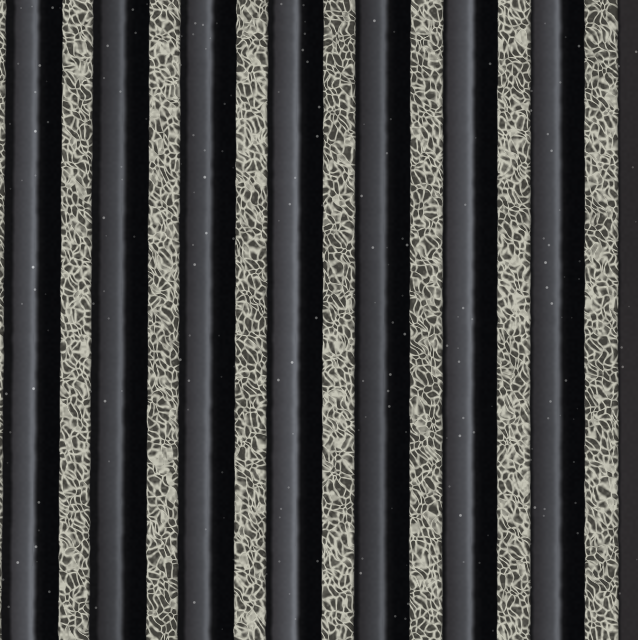
Write a WebGL 1 fragment shader that draws this texture.

```glsl
precision highp float;
uniform vec2 u_resolution;

vec2 hash2(vec2 p) {
  vec3 q = fract(p.xyx * vec3(0.1031, 0.1030, 0.0973));
  q += dot(q, q.yzx + 33.33);
  return fract((q.xx + q.yz) * q.zy);
}

float noise(vec2 p) {
  vec2 i = floor(p), f = fract(p);
  f = f * f * (3.0 - 2.0 * f);
  return mix(mix(hash2(i).x, hash2(i + vec2(1, 0)).x, f.x),
             mix(hash2(i + vec2(0, 1)).x, hash2(i + vec2(1, 1)).x, f.x), f.y);
}

// Gap between the two nearest cell centres: zero on cell borders
float cellGap(vec2 p) {
  vec2 cell = floor(p), f = fract(p);
  float nearest = 8.0, second = 8.0;
  for (int y = -1; y <= 1; y++) {
    for (int x = -1; x <= 1; x++) {
      vec2 o = vec2(float(x), float(y));
      float d = length(o + hash2(cell + o) - f);
      second = min(second, max(nearest, d));
      nearest = min(nearest, d);
    }
  }
  return second - nearest;
}

// Pale veins around dark pebbles
vec3 leather(vec2 p) {
  vec2 warp = vec2(noise(p * 60.0), noise(p * 60.0 + 37.0)) - 0.5;
  vec2 q = vec2(p.x + 0.25 * p.y, p.y) * vec2(108.0, 80.0) + warp * 1.3;
  float wear = noise(p * vec2(14.0, 9.0)) - 0.5;
  float vein = 1.0 - smoothstep(0.02, 0.56 + 0.2 * wear, cellGap(q));
  float grain = noise(p * 240.0) - 0.5;
  float tone = clamp(vein * 0.9 + grain * 0.42 + wear * 0.16 + 0.03, 0.0, 1.0);
  return mix(vec3(0.26, 0.255, 0.235), vec3(0.77, 0.765, 0.71), tone);
}

// Smooth rib side: dark groove, grey face with a bright ridge, black shadow
vec3 ribSide(float t, float rib, float y, float aa) {
  float light = 0.9 + 0.2 * hash2(vec2(rib, 5.0)).x + 0.12 * (noise(vec2(rib * 7.0, y * 3.0)) - 0.5);
  vec3 face = mix(vec3(0.19, 0.185, 0.195), vec3(0.28, 0.285, 0.30), smoothstep(0.42, 0.66, t));
  face += vec3(0.10, 0.105, 0.11) * exp(-pow((t - 0.685) / 0.035, 2.0));
  if (rib > 5.5) face = vec3(0.19, 0.18, 0.185);
  float groove = mix(0.45, 0.405, rib / 6.0);
  float lit = smoothstep(groove - 0.03, groove + 0.025, t)
            * (1.0 - smoothstep(0.70, 0.755 + aa, t));
  vec3 shadow = mix(vec3(0.075, 0.075, 0.08), vec3(0.035, 0.037, 0.045), smoothstep(0.72, 0.85, t));
  return mix(shadow, face * light, lit);
}

// Sparse pale dust
float dust(vec2 p) {
  vec2 cell = floor(p * 45.0), h = hash2(cell + 71.0);
  vec2 centre = 0.2 + 0.6 * hash2(cell + 19.0);
  float radius = 0.04 + 0.06 * h.y;
  float d = length(fract(p * 45.0) - centre);
  return step(0.87, h.x) * (1.0 - smoothstep(radius * 0.4, radius + 0.05, d)) * (0.2 + 0.5 * h.y * h.y);
}

void main() {
  vec2 uv = gl_FragCoord.xy / u_resolution;
  vec2 p = gl_FragCoord.xy / u_resolution.y;

  // Seven and a bit ribs, leaning slightly at the left
  float pitch = mix(0.1375, 0.1364, uv.y);
  float s = (uv.x - 0.0914 - 0.0065 * uv.y) / pitch;
  float aa = 1.0 / (u_resolution.x * pitch);
  s += 0.012 * (noise(vec2(floor(s + 0.3) * 9.0, p.y * 70.0)) - 0.5);
  float rib = floor(s), t = fract(s);

  vec3 color = ribSide(t, rib, uv.y, aa);
  color += 0.014 * (noise(p * 220.0) - 0.5);
  color += vec3(0.5, 0.5, 0.48) * dust(p);

  // Textured top of each rib, rounded off into shade at its edges
  float width = mix(0.352, 0.385, clamp(rib / 6.0, 0.0, 1.0));
  float d = abs(t - 0.5 * width);
  d = min(d, 1.0 - t + 0.5 * width) - 0.5 * width;
  float soft = max(aa * 0.8, 0.012);
  float top = 1.0 - smoothstep(-soft, soft, d);
  float shade = 1.0 - 0.25 * smoothstep(-0.04, 0.0, d) * step(0.5 * width, t);
  color = mix(color, leather(p) * shade, top);

  gl_FragColor = vec4(color, 1.0);
}
```
